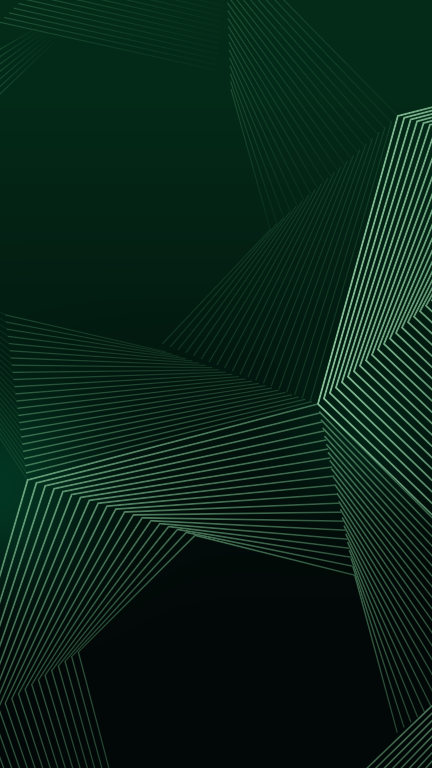
Reproduce this background procedurally as a Shadertoy shader.

```glsl
// Folded fans of fine mint lines over a deep green to black gradient.

// Tunable colours
const vec3 TOP_GREEN = vec3(0.012, 0.168, 0.096);
const vec3 BASE_BLACK = vec3(0.006, 0.026, 0.026);
const vec3 GLOW_GREEN = vec3(0.000, 0.160, 0.095);
const vec3 LINE_GREEN = vec3(0.17, 0.45, 0.26);
const vec3 LINE_MINT = vec3(0.64, 0.85, 0.70);

// Tunable sizes, as fractions of the canvas height
const float THIN_HALF = 0.0008;
const float BOLD_HALF = 0.0013;
const float WEST_GLOW_RADIUS = 0.13;
const float HUB_GLOW_RADIUS = 0.09;

// Corners shared by neighbouring fans
const vec2 PEAK = vec2(0.518, 0.849);
const vec2 PEAK_END = vec2(0.677, 0.805);
const vec2 HUB = vec2(0.414, 0.474);
const vec2 HUB_END = vec2(0.5625, 0.609);
const vec2 SHOULDER = vec2(0.352, 0.701);
const vec2 RIDGE = vec2(0.212, 0.553);
const vec2 WEST_TOP = vec2(0.007, 0.590);
const vec2 WEST = vec2(0.036, 0.375);
const vec2 FOLD = vec2(0.254, 0.303);
const vec2 EAST = vec2(0.462, 0.251);
const vec2 SOUTHWEST = vec2(-0.0625, 0.036);
const vec2 SOUTHWEST_END = vec2(0.102, 0.151);
const vec2 SOUTHEAST = vec2(0.703, 0.186);
const vec2 SOUTHEAST_END = vec2(0.517, 0.047);

// Exact pixel coverage of a thin stroke at distance d
float stroke(float d, float halfWidth, float pixel) {
    float inner = max(d - halfWidth, -0.5 * pixel);
    float outer = min(d + halfWidth, 0.5 * pixel);
    return clamp((outer - inner) / pixel, 0.0, 1.0);
}

// Lines whose ends slide along a0-a1 and b0-b1.
// fade.xy: strength at the a and b ends; fade.z: factor on the last line.
float fan(vec2 p, vec2 a0, vec2 a1, vec2 b0, vec2 b1, int count, vec3 fade) {
    float pixel = 1.0 / iResolution.y;
    float ink = 0.0;
    for (int i = 0; i < count; i++) {
        float t = float(i) / float(count - 1);
        vec2 a = mix(a0, a1, t);
        vec2 ab = mix(b0, b1, t) - a;
        float h = clamp(dot(p - a, ab) / dot(ab, ab), 0.0, 1.0);
        float strength = mix(fade.x, fade.y, h) * mix(1.0, fade.z, t);
        float halfWidth = mix(THIN_HALF, BOLD_HALF, smoothstep(0.2, 0.8, strength));
        ink = max(ink, strength * stroke(length(p - a - ab * h), halfWidth, pixel));
    }
    return ink;
}

float glow(vec2 p, vec2 centre, float radius) {
    vec2 q = (p - centre) / radius;
    return exp(-dot(q, q));
}

// Faint fans in the upper half
float upperFans(vec2 p) {
    float ink = fan(p, vec2(0.293, 1.078), vec2(0.301, 0.883), PEAK, SHOULDER,
                    20, vec3(0.36, 0.12, 0.9));
    ink = max(ink, fan(p, PEAK, SHOULDER, HUB, RIDGE, 21, vec3(0.22, 0.26, 0.95)));
    ink = max(ink, fan(p, vec2(0.08, 1.05), vec2(0.0, 0.971),
                       vec2(0.29, 1.0), vec2(0.28, 0.909), 14, vec3(0.38, 0.06, 0.9)));
    return max(ink, fan(p, vec2(-0.01, 0.93), vec2(-0.01, 0.868),
                        vec2(0.05, 0.965), vec2(0.07, 0.945), 7, vec3(0.34, 0.03, 1.0)));
}

// Bright nested bends at the right edge
float brightFans(vec2 p) {
    float ink = fan(p, PEAK, PEAK_END, HUB, HUB_END, 20, vec3(0.86, 0.90, 0.8));
    ink = max(ink, fan(p, PEAK, PEAK_END, vec2(0.573, 0.863), vec2(0.73, 0.822),
                       20, vec3(0.86, 0.76, 0.8)));
    return max(ink, fan(p, HUB, HUB_END, vec2(0.586, 0.307), vec2(0.729, 0.453),
                        20, vec3(0.90, 0.65, 0.85)));
}

// Folded ribbons in the lower half
float lowerFans(vec2 p) {
    float ink = fan(p, WEST_TOP, WEST, vec2(0.215, 0.542), HUB, 24, vec3(0.34, 0.20, 1.75));
    ink = max(ink, fan(p, WEST_TOP, WEST, vec2(-0.05, 0.62), vec2(-0.04, 0.49),
                       24, vec3(0.14, 0.20, 1.3)));
    ink = max(ink, fan(p, WEST, FOLD, HUB, EAST, 20, vec3(0.74, 0.56, 0.82)));
    ink = max(ink, fan(p, WEST, FOLD, SOUTHWEST, SOUTHWEST_END, 20, vec3(0.78, 0.52, 0.72)));
    ink = max(ink, fan(p, SOUTHWEST, SOUTHWEST_END, vec2(0.0, -0.12), vec2(0.146, -0.016),
                       20, vec3(0.50, 0.42, 0.9)));
    ink = max(ink, fan(p, HUB, EAST, SOUTHEAST, SOUTHEAST_END, 22, vec3(0.60, 0.44, 0.9)));
    return max(ink, fan(p, vec2(0.5625, 0.081), vec2(0.625, 0.036),
                        vec2(0.475, -0.003), vec2(0.56, -0.042), 12, vec3(0.62, 0.54, 0.9)));
}

void mainImage(out vec4 fragColor, in vec2 fragCoord) {
    vec2 p = fragCoord / iResolution.y;

    // Backdrop with soft lights at the west corner and the hub
    vec3 colour = mix(BASE_BLACK, TOP_GREEN, smoothstep(0.1, 1.0, p.y));
    colour += GLOW_GREEN * glow(p, vec2(-0.01, 0.355), WEST_GLOW_RADIUS);
    colour += 0.4 * GLOW_GREEN * glow(p, HUB + vec2(0.06, -0.04), HUB_GLOW_RADIUS);

    // Stronger strokes shift from green to mint
    float ink = max(max(upperFans(p), brightFans(p)), lowerFans(p));
    colour = mix(colour, mix(LINE_GREEN, LINE_MINT, ink), ink);
    fragColor = vec4(colour, 1.0);
}
```
